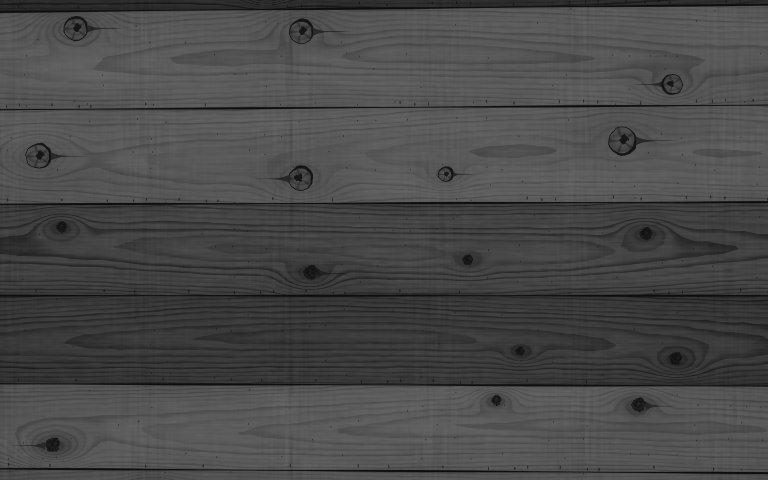
A Shadertoy shader for this texture:

```glsl
#define FIRST_SEAM 0.019    // height of the lowest seam
#define PLANK_HEIGHT 0.1757 // base plank height
#define PLANK_GROWTH 0.0034 // planks get taller upwards
#define TILT 0.025          // fanning of the seams
#define SEAM_WIDTH 0.0016
#define RING_COUNT 15.0
#define KNOT_CELL 0.4
#define KNOT_CHANCE 0.72
#define SAW_PERIOD 0.303
#define INK_TONE 0.055
const float plankTone[7] = float[7](0.34, 0.36, 0.235, 0.272, 0.365, 0.36, 0.19);

float hash(vec2 p) {
    p = fract(p * vec2(123.34, 456.21));
    p += dot(p, p + 45.32);
    return fract(p.x * p.y);
}

// Smooth cell noise in -1..1
float noise(vec2 p) {
    vec2 i = floor(p), f = fract(p);
    f *= f * (3.0 - 2.0 * f);
    float low = mix(hash(i), hash(i + vec2(1, 0)), f.x);
    float high = mix(hash(i + vec2(0, 1)), hash(i + 1.0), f.x);
    return 2.0 * mix(low, high, f.y) - 1.0;
}

// Layered sines, wandering in about -1..1
float waves(vec2 p) {
    float sum = 0.0, amp = 0.5;
    for (int i = 0; i < 4; i++) {
        sum += amp * sin(p.x + 1.7 * sin(p.y)) * cos(p.y + 0.8 * sin(p.x));
        p = mat2(1.6, 1.1, -1.1, 1.6) * p + 2.3;
        amp *= 0.55;
    }
    return sum;
}

// Dark specks, one jittered point per cell
float specks(vec2 p, float chance, vec2 size) {
    vec2 cell = floor(p);
    vec2 point = 0.3 + 0.4 * vec2(hash(cell + 3.1), hash(cell + 7.7));
    float d = length((fract(p) - point) / size);
    return step(hash(cell + 12.9), chance) * smoothstep(1.0, 0.2, d);
}

// Knots of one plank: bends the grain field and returns ink coverage
float knots(vec2 q, float row, float height, float px, inout float field) {
    float ink = 0.0;
    for (int i = 0; i < 4; i++) {
        vec2 id = vec2(float(i) + 1.3, row + 5.7);
        if (hash(id) > KNOT_CHANCE) continue;
        float pick = hash(id + 21.4);
        bool ringed = row > 2.5;
        float radius = mix(0.013, ringed ? 0.028 : 0.022, pick);
        vec2 center = vec2((float(i) + 0.2 + 0.6 * hash(id + 4.2)) * KNOT_CELL,
                           height * mix(0.16, 0.84, hash(id + 9.8)));
        vec2 d = q - center;
        float angle = atan(d.y, d.x);
        float dist = length(d) + radius * 0.08 * waves(d * 90.0 + pick * 30.0);

        // Growth rings wrap around the knot
        float reach = length(d * vec2(0.55, 1.0)) / (2.0 * radius);
        float pull = exp(-reach * reach);
        field = mix(field, length(d * vec2(0.7, 1.0)) * 4.5, pull);
        ink = max(ink, 0.12 * pull);

        // Tapered crack to one side
        float side = hash(id + 15.6) < 0.5 ? -1.0 : 1.0;
        float along = (d.x * side - 0.9 * radius) / (radius * 3.6);
        float taper = 1.0 - clamp(along, 0.0, 1.0);
        float wedge = 0.0006 + 0.4 * radius * pow(taper, 6.0);
        float tail = smoothstep(px, -px, abs(d.y) - wedge) * step(0.0, along);
        if (ringed || pick > 0.6) ink = max(ink, 0.65 * tail * smoothstep(0.0, 0.4, taper));

        // Outlined knot with a core, or a solid dark one
        vec2 offset = d / radius - vec2(0.15 * side, 0.1);
        float core = length(offset) + 0.16 * waves(d * 200.0);
        float rim = 0.001 + 0.0022 * pow(0.5 + 0.5 * sin(angle + 9.0 * pick), 2.0);
        float outline = smoothstep(px, -px, abs(dist - radius) - rim);
        float face = smoothstep(px, -px, dist - radius) * (0.2 + 0.3 * pow(abs(sin(2.5 * angle)), 12.0));
        float eye = smoothstep(0.42, 0.25, core);
        float body = smoothstep(0.9, 0.6, core) * (0.85 + 0.15 * noise(d * 400.0));
        ink = max(ink, ringed ? max(0.9 * max(outline, eye), face)
                              : max(body, 0.4 * exp(-reach * reach * 3.0)));
    }
    return ink;
}

void mainImage(out vec4 fragColor, in vec2 fragCoord) {
    vec2 p = fragCoord / iResolution.y;
    float px = 0.7 / iResolution.y;

    // Plank index and position within it
    float y = p.y - (p.x - 0.8) / 1.6 * TILT * (p.y - 0.39) - FIRST_SEAM;
    float level = (sqrt(PLANK_HEIGHT * PLANK_HEIGHT + 4.0 * PLANK_GROWTH * y)
                   - PLANK_HEIGHT) / (2.0 * PLANK_GROWTH);
    float row = floor(level), v = level - row;
    float height = PLANK_HEIGHT + PLANK_GROWTH * (2.0 * row + 1.0);
    vec2 q = vec2(p.x, v * height);
    float tone = plankTone[int(clamp(row + 1.0, 0.0, 6.0))];
    float dark = smoothstep(0.32, 0.26, tone);

    // Nested arches of hairline rings, each with its own strength
    float heart = 0.3 + hash(vec2(row + 8.0, 2.6));
    vec2 arch = vec2((p.x - heart) * 0.3, v - 0.5 + 0.05 * sin(p.x * 4.0 + row * 2.0));
    float field = length(arch) + 0.03 * waves(vec2(p.x * 5.0 + row * 7.0, v * 4.0));
    float ink = knots(q, row, height, px, field);
    field += 0.003 * noise(vec2(p.x * 40.0, v * 30.0));
    float t = RING_COUNT * field * (0.6 + field), f = fract(t), soft = clamp(fwidth(t), 0.02, 0.4);
    float ring = smoothstep(0.35, 1.0 - soft, f) * smoothstep(1.0, 1.0 - soft, f);
    ring *= 0.3 + 0.9 * hash(vec2(floor(t) + 2.0, row + 3.0));
    float fibre = noise(vec2(p.x * 14.0, p.y * 330.0)) + 0.7 * noise(p * vec2(60.0, 210.0) + 9.0);

    // Saw marks and weathered bands across all planks
    float band = (fract(p.x / SAW_PERIOD + 0.5) - 0.5) * SAW_PERIOD;
    float streak = noise(vec2(p.x * 240.0, p.y * 14.0)) * (0.3 + exp(-band * band * 300.0));
    float stain = exp(-pow((p.x - 2.0 * SAW_PERIOD) / 0.004, 2.0));
    float shade = 1.01 - mix(0.14, 0.33, dark) * ring + mix(0.03, 0.065, dark) * fibre;
    shade += 0.09 * waves(vec2(p.x * 3.0 + row * 2.0, p.y * 14.0)) + 0.04 * streak;
    shade -= 0.12 * stain * (0.6 + 0.4 * sin(p.y * 37.0)) + 0.05 * pow(abs(p.x / 0.8 - 1.0), 3.0);
    float edge = min(v, 1.0 - v) * height;
    shade -= mix(0.06, 0.16, dark) * exp(-edge * 70.0);
    float color = mix(tone * shade, INK_TONE, ink);

    // Specks, ticks along the lower edges, and gaps between planks
    float dirt = 0.45 * specks(p * 30.0, 0.18, vec2(0.06, 0.09));
    float ticks = specks(vec2(p.x * 34.0 + row * 9.0, q.y * 60.0), 0.35, vec2(0.08, 0.33));
    dirt = max(dirt, 0.6 * ticks * step(q.y, 0.0166));
    float gap = SEAM_WIDTH * (1.0 + 0.4 * sin(p.x * 9.0 + floor(level + 0.5) * 4.0));
    color = mix(color, INK_TONE, max(dirt, smoothstep(px, -px, edge - gap)));
    fragColor = vec4(vec3(color), 1.0);
}
```
